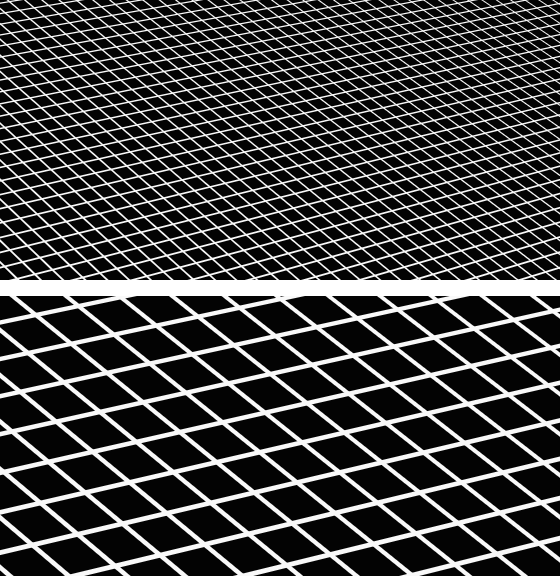
Top: the whole. Bottom: its middle third, enlarged.
Reproduce this pattern procedurally as a WebGL 2 fragment shader.

```glsl
#version 300 es
precision highp float;
// Draws a white wire grid on a black plane that tilts away in perspective.

uniform vec2 u_resolution;
out vec4 fragColor;

const vec3 GROUND_COLOR = vec3(0.01);
const vec3 LINE_COLOR = vec3(0.975);

// Plane projection, in canvas heights measured from the centre
const vec2 ROW_GRADIENT = vec2(-5.04, 21.9);
const vec2 COLUMN_GRADIENT = vec2(15.4, 19.2);
const vec2 DEPTH_GRADIENT = vec2(0.05, 0.22);
const vec2 GRID_PHASE = vec2(0.74, 0.3);

// Line width as a fraction of one cell
const float LINE_WIDTH = 0.122;

// Maps a canvas point to cell coordinates on the tilted plane
vec2 projectToPlane(vec2 p, vec2 depthGradient) {
    float depth = 1.0 - dot(depthGradient, p);
    vec2 plane = vec2(dot(COLUMN_GRADIENT, p), dot(ROW_GRADIENT, p));
    return plane / depth + GRID_PHASE;
}

// Smooth coverage of the lines at whole numbers of one coordinate
float lineCoverage(float coord, float width) {
    float pixel = length(vec2(dFdx(coord), dFdy(coord)));
    float dist = abs(fract(coord + 0.5) - 0.5);
    return clamp((0.5 * width - dist) / pixel + 0.5, 0.0, 1.0);
}

// Union of both line families
float gridCoverage(vec2 cell, float width) {
    float columns = lineCoverage(cell.x, width);
    float rows = lineCoverage(cell.y, width);
    return 1.0 - (1.0 - columns) * (1.0 - rows);
}

void main() {
    vec2 p = (gl_FragCoord.xy - 0.5 * u_resolution) / u_resolution.y;
    vec2 cell = projectToPlane(p, DEPTH_GRADIENT);
    float grid = gridCoverage(cell, LINE_WIDTH);
    fragColor = vec4(mix(GROUND_COLOR, LINE_COLOR, grid), 1.0);
}
```
